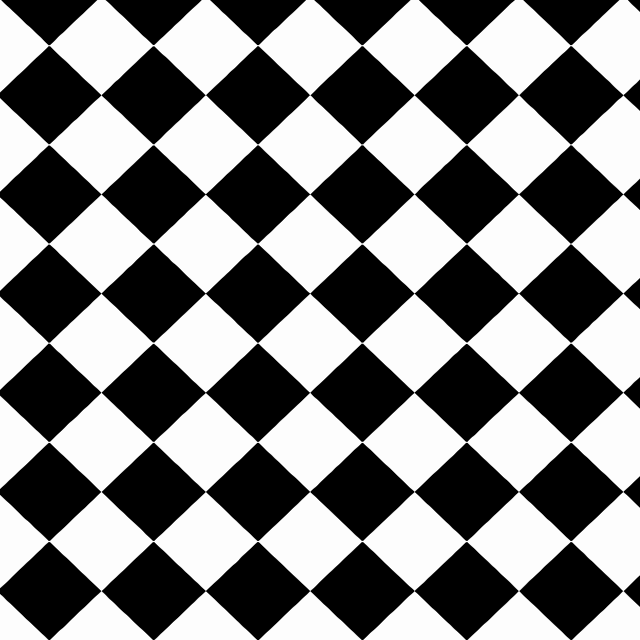
This pattern is drawn by a Shadertoy shader. Its source:

```glsl
// Black and white harlequin check: slightly wide black diamonds on a grid,
// meeting point to point. Each cell is folded with fract and measured with a
// diamond distance; faint gradient noise makes the edges look hand cut.

vec2 hashGradient(vec2 cell) {
    vec2 h = vec2(dot(cell, vec2(127.1, 311.7)), dot(cell, vec2(269.5, 183.3)));
    return 2.0 * fract(sin(h) * 43758.5) - 1.0;
}

float gradientNoise(vec2 p) {
    vec2 i = floor(p), f = fract(p);
    vec2 u = f * f * (3.0 - 2.0 * f);
    float bottom = mix(dot(hashGradient(i), f),
                       dot(hashGradient(i + vec2(1, 0)), f - vec2(1, 0)), u.x);
    float top = mix(dot(hashGradient(i + vec2(0, 1)), f - vec2(0, 1)),
                    dot(hashGradient(i + vec2(1, 1)), f - vec2(1, 1)), u.x);
    return mix(bottom, top, u.y);
}

// Signed distance to a diamond whose corners touch the sides of its cell
float diamondDistance(vec2 p, vec2 cellSize) {
    vec2 q = abs(p) / cellSize;
    return (q.x + q.y - 0.5) / length(1.0 / cellSize);
}

void mainImage(out vec4 fragColor, in vec2 fragCoord) {
    vec2 uv = fragCoord / iResolution.y;

    // Repeat about the centre of the lower left diamond
    vec2 cellSize = vec2(0.1631, 0.15495);
    vec2 local = (fract((uv - vec2(0.0770, 0.0764)) / cellSize + 0.5) - 0.5) * cellSize;

    // Blunt the upper and lower tips, leaving a hairline white gap
    float d = diamondDistance(local, cellSize);
    d = max(d, abs(local.y) - 0.5 * cellSize.y + 0.001);

    // Slight waver along the cut edges
    d += 0.0007 * gradientNoise(uv * 70.0);

    // Edge one pixel wide
    float white = clamp(d * iResolution.y + 0.5, 0.0, 1.0);
    fragColor = vec4(vec3(0.992 * white), 1.0);
}
```
